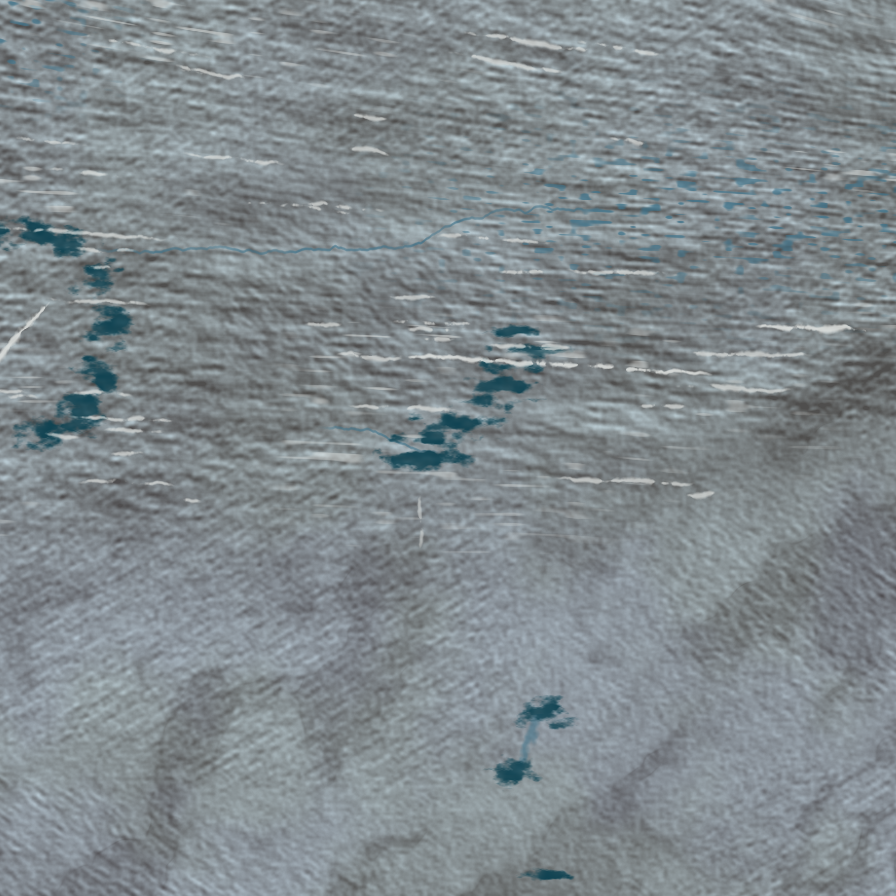
A WebGL 1 fragment shader for this texture:

```glsl
precision highp float;
uniform vec2 u_resolution;

const vec3 DARK_ICE = vec3(0.405, 0.418, 0.42);
const vec3 PALE_ICE = vec3(0.64, 0.695, 0.715);
const vec3 SNOW = vec3(0.88, 0.89, 0.88);
const vec3 DEEP_WATER = vec3(0.06, 0.26, 0.32);
const vec3 MELT_WATER = vec3(0.25, 0.45, 0.54);

float hash(vec2 p) {
  vec3 q = fract(p.xyx * 0.1031);
  q += dot(q, q.yzx + 33.33);
  return fract((q.x + q.y) * q.z);
}

float noise(vec2 p) {
  vec2 i = floor(p), f = fract(p);
  f = f * f * (3.0 - 2.0 * f);
  return mix(mix(hash(i), hash(i + vec2(1, 0)), f.x),
             mix(hash(i + vec2(0, 1)), hash(i + vec2(1, 1)), f.x), f.y);
}

float fbm(vec2 p) {
  float sum = 0.0, gain = 0.533;
  for (int i = 0; i < 4; i++) {
    sum += gain * noise(p);
    p = p * 2.03 + 17.3;
    gain *= 0.5;
  }
  return sum;
}

vec2 turn(vec2 p, float angle) {
  float c = cos(angle), s = sin(angle);
  return vec2(c * p.x + s * p.y, c * p.y - s * p.x);
}

// Slope shading of a noise surface, lit along the offset
float relief(vec2 p, vec2 offset) {
  return noise(p) - noise(p + offset);
}

// Tapered, broken snow line
float crack(vec2 p, vec2 centre, float halfLength, float slope, float width) {
  vec2 d = p - centre;
  d.y += slope * d.x + 0.009 * (fbm(p * vec2(45.0, 15.0) + centre * 50.0) - 0.5);
  float along = d.x / halfLength;
  float breaks = smoothstep(0.2, 0.75, fbm(vec2(p.x * 65.0, centre.y * 90.0 + p.y * 60.0)));
  float thick = 1.7 * width * max(1.0 - along * along, 0.0) * breaks;
  return (1.0 - smoothstep(thick * 0.2, thick + 0.0012, abs(d.y)))
       * smoothstep(0.0003, 0.0018, thick);
}

// Lake with a ragged, soft shore
float pool(vec2 p, vec2 centre, vec2 radius) {
  float shore = 3.0 * (fbm(p * vec2(50.0, 90.0)) - 0.5);
  return 1.0 - smoothstep(0.45, 1.35, length((p - centre) / radius) + shore);
}

// Thin stream along a height, fading at both ends
float stream(vec2 p, float height, float from, float to) {
  float bend = 0.018 * (fbm(vec2(p.x * 40.0, height * 3.0)) - 0.5);
  float ends = smoothstep(from, from + 0.03, p.x) * (1.0 - smoothstep(to - 0.03, to, p.x));
  return ends * (1.0 - smoothstep(0.0004, 0.0024, abs(p.y - height - bend)))
       * (0.4 + 0.6 * noise(p * 45.0));
}

float iceTone(vec2 p, vec2 flow, float upper) {
  float tone = 0.4 + 0.55 * (fbm(p * vec2(6.0, 8.0)) - 0.5);

  // Drawn-out streaks and small ridges
  float streaks = 1.0 * (fbm(flow * vec2(7.0, 65.0)) - 0.5);
  float rough = 0.5 + 0.9 * noise(p * vec2(5.0, 9.0) + 60.0);
  float ridges = rough * relief(flow * vec2(45.0, 165.0), vec2(0.3, 0.7));
  tone += upper * (streaks + 0.8 * ridges);

  // Folded patches with dark rims
  vec2 warped = p + 0.11 * vec2(fbm(p * 9.0 + 3.0), fbm(p * 9.0 + 21.0));
  float fold = fbm(turn(warped, 0.7) * vec2(8.0, 13.0));
  float rim = (fold - 0.45) / 0.025;
  tone += (1.0 - upper) * (0.34 * smoothstep(0.36, 0.6, fold) - 0.17 - 0.13 * exp(-rim * rim));

  // Dark diagonal belt
  float belt = p.y - 0.36 - 0.65 * (p.x - 0.62) + 0.12 * (fbm(p * 9.0) - 0.5);
  tone -= 0.42 * exp(-belt * belt / 0.005) * smoothstep(0.62, 0.95, p.x);

  // Diagonal ripples and fine grain
  float lean = mix(0.55, -0.6, smoothstep(0.45, 0.75, noise(p * 3.0 + 8.0)));
  vec2 across = mix(turn(p, -0.6), turn(p, 0.55), step(0.0, lean));
  float ripple = relief(across * vec2(75.0, 190.0), vec2(0.2, 0.7));
  float grain = relief(p * vec2(190.0, 230.0) + 5.0, vec2(0.6, 0.7));
  return tone + 0.8 * abs(lean) * ripple + 0.3 * grain + 0.45 * (fbm(p * 110.0) - 0.5);
}

float snowCover(vec2 p, vec2 flow, float upper) {
  // Fine threads gathered in loose patches
  float patches = smoothstep(0.45, 0.75, noise(flow * vec2(5.0, 14.0) + 30.0));
  float threads = smoothstep(0.74, 0.95, noise(flow * vec2(28.0, 190.0)));
  float snow = 0.6 * upper * patches * threads;
  snow = max(snow, crack(p, vec2(0.62, 0.593), 0.19, 0.06, 0.0034));
  snow = max(snow, crack(p, vec2(0.91, 0.634), 0.07, 0.04, 0.0036));
  snow = max(snow, crack(p, vec2(0.02, 0.625), 0.04, -1.1, 0.006));
  snow = max(snow, 0.6 * crack(p.yx, vec2(0.415, 0.468), 0.035, 0.0, 0.002));
  for (int i = 0; i < 46; i++) {
    float id = float(i);
    float x = hash(vec2(id, 3.0)), y = hash(vec2(id, 11.0)), size = hash(vec2(id, 29.0));
    vec2 centre = vec2(x * mix(0.45, 0.85, x), 0.44 + 0.53 * y);
    float slope = mix(0.04, 0.17, smoothstep(0.65, 0.95, centre.y));
    snow = max(snow, 0.8 * crack(p, centre, 0.02 + 0.08 * size * size, slope, 0.0014 + 0.0014 * x));
  }
  return snow;
}

float lakeCover(vec2 p) {
  float lake = max(pool(p, vec2(0.572, 0.135), vec2(0.019, 0.015)),
                   pool(p, vec2(0.607, 0.203), vec2(0.021, 0.012)));
  lake = max(lake, pool(p, vec2(0.61, 0.023), vec2(0.02, 0.005)));
  for (int i = 0; i < 8; i++) {
    float k = float(i) / 7.0, size = hash(vec2(float(i), 41.0));
    float angle = mix(1.95, -1.4, k);
    vec2 arc = vec2(0.03, 0.63) + vec2(0.09, 0.112) * vec2(cos(angle), sin(angle));
    lake = max(lake, pool(p, arc, mix(vec2(0.018, 0.01), vec2(0.021, 0.02), size)));
    vec2 stack = vec2(0.485 + 0.1 * k + 0.05 * (size - 0.5), 0.49 + 0.14 * k);
    lake = max(lake, pool(p, stack, mix(vec2(0.04, 0.01), vec2(0.025, 0.005), k)));
  }
  return lake * (0.75 + 0.25 * noise(p * vec2(90.0, 150.0)));
}

void main() {
  vec2 p = gl_FragCoord.xy / u_resolution;
  float limit = p.y - 0.13 * smoothstep(0.6, 0.9, p.x) + 0.15 * (fbm(p * 4.0) - 0.5);
  float upper = smoothstep(0.32, 0.56, limit);
  float tilt = mix(0.04, 0.16, smoothstep(0.6, 1.0, p.y));
  vec2 flow = vec2(p.x, p.y + tilt * p.x + 0.02 * (noise(p * 5.0) - 0.5));

  vec3 color = mix(DARK_ICE, PALE_ICE, clamp(iceTone(p, flow, upper), -0.4, 1.4));
  color += vec3(-0.003, -0.006, 0.008) * smoothstep(0.4, 0.65, fbm(p * 6.0 + 40.0)) * (1.4 - upper);

  // Meltwater specks, streams and lakes
  float band = exp(-pow((p.y - 0.76) / 0.09, 2.0)) * smoothstep(0.35, 0.65, p.x);
  band = max(band, (1.0 - smoothstep(0.0, 0.2, p.x)) * smoothstep(0.85, 0.95, p.y));
  float specks = band * smoothstep(0.7, 0.92, noise(flow * vec2(75.0, 185.0) + 9.0));
  float streams = stream(p, 0.72 + 0.045 * smoothstep(0.42, 0.58, p.x), 0.1, 0.68);
  streams = max(streams, stream(p, 0.522 - 0.025 * smoothstep(0.4, 0.47, p.x), 0.35, 0.5));
  float link = abs(p.x - mix(0.572, 0.607, (p.y - 0.135) / 0.068) - 0.03 * (fbm(p * 40.0) - 0.5));
  link = (1.0 - smoothstep(0.001, 0.009, link)) * step(0.135, p.y) * step(p.y, 0.203);
  color = mix(color, MELT_WATER, max(0.8 * specks, max(0.8 * streams, 0.55 * link)));
  color = mix(color, DEEP_WATER, lakeCover(p));

  color = mix(color, SNOW, 0.85 * snowCover(p, flow, upper));
  gl_FragColor = vec4(color, 1.0);
}
```
